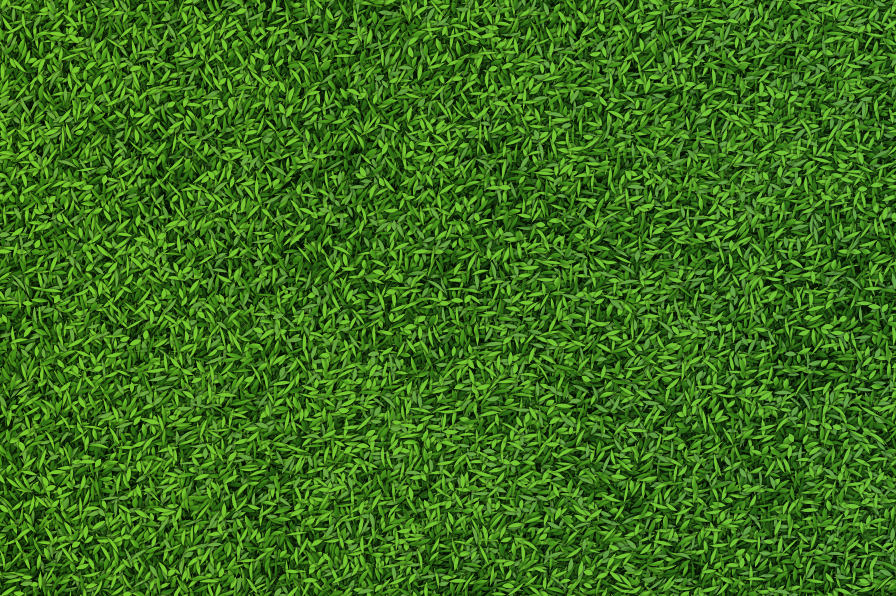
A Shadertoy shader for this texture:

```glsl
// A dense lawn seen from above: layers of short, curved, pointed blades are
// scattered on jittered grids and painted from the dark soil upwards.
// Each blade takes its tone from its depth, its clump and a random share.

const int   LAYERS      = 14;
const float CELL        = 0.020;   // grid spacing, in canvas heights
const float HALF_LENGTH = 0.0195;  // longest blade, must stay below CELL
const float HALF_WIDTH  = 0.0031;
const float BEND        = 0.30;
const float SPREAD      = 2.3;     // range of blade directions, radians
const float VISIBILITY  = 0.78;    // share left uncovered by one layer
const float CONTRAST    = 1.40;
const float LIFT        = 0.07;
const float SHADOW_SIZE = 0.0045;
const float SHADOW      = 0.28;
const float PALE_SHARE  = 0.15;
const float DRY_SHARE   = 0.0005;

const vec3 SOIL   = vec3(0.04, 0.13, 0.02);
const vec3 DEEP   = vec3(0.12, 0.31, 0.07);
const vec3 GREEN  = vec3(0.18, 0.44, 0.08);
const vec3 BRIGHT = vec3(0.29, 0.59, 0.11);
const vec3 LIME   = vec3(0.46, 0.78, 0.20);
const vec3 PALE   = vec3(0.41, 0.64, 0.29);
const vec3 DRY    = vec3(0.45, 0.24, 0.10);

float hash(vec2 p) {
    return fract(sin(dot(p, vec2(127.1, 311.7))) * 43758.5453);
}

vec4 hash4(vec2 p) {
    float k = dot(p, vec2(127.1, 311.7));
    return fract(sin(vec4(k, k + 17.3, k + 41.9, k + 73.7)) * 43758.5453);
}

float valueNoise(vec2 p) {
    vec2 i = floor(p), f = fract(p);
    f = f * f * (3.0 - 2.0 * f);
    float low  = mix(hash(i), hash(i + vec2(1, 0)), f.x);
    float high = mix(hash(i + vec2(0, 1)), hash(i + vec2(1, 1)), f.x);
    return mix(low, high, f.y);
}

// Dark to light greens, spaced by their share of the lawn
vec3 grassColor(float tone) {
    vec3 c = mix(SOIL, DEEP, smoothstep(0.02, 0.20, tone));
    c = mix(c, GREEN, smoothstep(0.20, 0.44, tone));
    c = mix(c, BRIGHT, smoothstep(0.44, 0.68, tone));
    return mix(c, LIME, smoothstep(0.68, 0.90, tone));
}

// Paints one blade and its contact shadow over the ground
vec3 paintBlade(vec3 ground, vec2 p, vec2 id, vec4 rnd, float height,
                float clump, float lean, float pixel) {
    vec4 form = hash4(id + 211.0);
    float angle = lean + SPREAD * (rnd.z - 0.5);
    if (form.w > 0.8) angle += 1.6;               // some blades lie across
    vec2 along = vec2(cos(angle), sin(angle));
    float len = HALF_LENGTH * mix(0.42, 1.0, form.x);
    float width = HALF_WIDTH * mix(1.3, 0.75, form.x) * mix(0.75, 1.2, form.y);

    // Position along the blade (-1 to 1) and across its curved midrib
    float s = dot(p, along) / len;
    float across = dot(p, vec2(-along.y, along.x));
    across += BEND * (form.z - 0.5) * len * s * s;
    float d = abs(across) - width * (1.0 - s * s);

    float shadow = SHADOW * (1.0 - smoothstep(0.0, SHADOW_SIZE, d));
    float cover = smoothstep(pixel, -pixel, d);

    // Lit side, bright tip, depth in the turf
    float tone = 0.5 * height + 0.5 * rnd.w;
    tone = (tone - 0.5) * CONTRAST + 0.5 + LIFT + clump;
    tone += 0.12 * s + 0.10 * clamp(across / width, -1.0, 1.0);
    vec3 color = grassColor(tone);
    float kind = hash(id + 57.0);
    if (kind < PALE_SHARE) color = mix(color, PALE, 0.8 * smoothstep(0.3, 0.6, tone));
    if (kind > 1.0 - DRY_SHARE) color = DRY;

    return mix(ground * (1.0 - shadow), color, cover);
}

void mainImage(out vec4 fragColor, in vec2 fragCoord) {
    vec2 uv = fragCoord / iResolution.y;
    float side = fragCoord.x / iResolution.x;
    float pixel = 0.65 / iResolution.y;

    // Broad variation: patches of light, blades leaning flatter to the right
    float clump = 0.16 * (valueNoise(uv * 7.0) - 0.5)
                + 0.16 * (valueNoise(uv * 19.0 + 9.0) - 0.5);
    float lean = mix(1.25, 0.60, side) + 0.9 * (valueNoise(uv * 4.0 + 31.0) - 0.5);

    vec3 color = SOIL;
    for (int layer = 0; layer < LAYERS; layer++) {
        float height = pow(VISIBILITY, float(LAYERS - 1 - layer));
        vec2 shift = vec2(0.37, 0.61) * float(layer);
        vec2 grid = uv / CELL + shift;
        vec2 home = floor(grid);
        for (int y = -1; y <= 1; y++) {
            for (int x = -1; x <= 1; x++) {
                vec2 cell = home + vec2(x, y);
                vec2 id = cell + 37.0 * float(layer);
                vec4 rnd = hash4(id);
                vec2 p = (grid - cell - rnd.xy) * CELL;
                color = paintBlade(color, p, id, rnd, height, clump, lean, pixel);
            }
        }
    }

    // Slightly warmer greens on the left, cooler on the right
    color *= mix(vec3(1.04, 1.02, 0.90), vec3(0.97, 0.99, 1.10), side);
    fragColor = vec4(color, 1.0);
}
```
